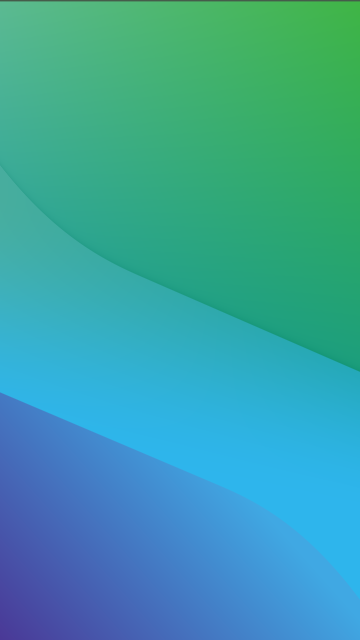
Give the GLSL for this background, as a Shadertoy shader.

```glsl
// Draws three smooth layers, green, cyan and indigo, split by two sweeping curves.
#define UPPER_START 0.664
#define UPPER_SLOPE 0.245
#define LOWER_START 0.387
#define LOWER_SLOPE 0.239
#define BEND_WIDTH 0.394
#define BEND_POWER 2.4
#define SHADOW_STRENGTH 0.035
#define TOP_RIM 0.0022

// Rises from 0 to 1 over the last BEND_WIDTH of the unit range
float bend(float x) {
    return pow(max((x - 1.0 + BEND_WIDTH) / BEND_WIDTH, 0.0), BEND_POWER);
}

// Heights of the two dividing curves
float upperCurve(float x) {
    return UPPER_START - UPPER_SLOPE * x + 0.078 * bend(1.0 - x);
}

float lowerCurve(float x) {
    return LOWER_START - LOWER_SLOPE * x - 0.085 * bend(x);
}

// Four-corner gradient, paler at the left and deeper below
vec3 greenLayer(vec2 uv) {
    vec3 top = mix(vec3(0.36, 0.73, 0.57), vec3(0.25, 0.71, 0.27), uv.x);
    vec3 base = mix(vec3(0.08, 0.60, 0.63), vec3(0.11, 0.62, 0.49), uv.x);
    return mix(top, base, (1.0 - uv.y) / 0.58);
}

// Teal falling into sky blue along a slightly tilted axis
vec3 cyanLayer(vec2 uv) {
    float depth = 1.0 - uv.y - 0.12 * uv.x;
    vec3 teal = mix(vec3(0.28, 0.68, 0.62), vec3(0.12, 0.63, 0.60), uv.x);
    vec3 sky = vec3(0.18, 0.71, 0.925);
    return mix(teal, sky, smoothstep(0.30, 0.68, depth));
}

// Diagonal gradient from the lower left corner
vec3 indigoLayer(vec2 uv) {
    float reach = clamp(0.95 * uv.x + 1.5 * uv.y, 0.0, 1.0);
    return mix(vec3(0.29, 0.22, 0.59), vec3(0.25, 0.66, 0.89), reach);
}

void mainImage(out vec4 fragColor, in vec2 fragCoord) {
    vec2 uv = fragCoord / iResolution.xy;
    float soft = 0.8 / iResolution.y;
    float aboveUpper = uv.y - upperCurve(uv.x);
    float aboveLower = uv.y - lowerCurve(uv.x);

    // Soft shade where the green layer meets the cyan one
    vec3 green = greenLayer(uv);
    green -= SHADOW_STRENGTH * exp(-max(aboveUpper, 0.0) / 0.006);

    // Stack the layers
    vec3 color = mix(indigoLayer(uv), cyanLayer(uv), smoothstep(-soft, soft, aboveLower));
    color = mix(color, green, smoothstep(-soft, soft, aboveUpper));

    // Thin dark rim along the top
    float rim = smoothstep(-soft, soft, uv.y - 1.0 + TOP_RIM);
    color = mix(color, vec3(0.27, 0.36, 0.29), rim);

    fragColor = vec4(color, 1.0);
}
```
